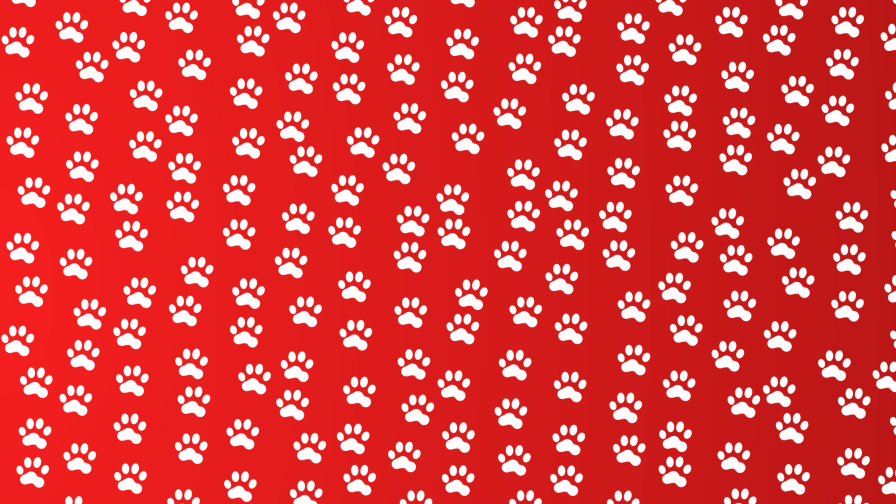
Reproduce this pattern procedurally as a Shadertoy shader.

```glsl
#define CELL vec2(0.108, 0.0955)
#define JITTER vec2(0.042, 0.035)
#define PAW_UNIT 0.00156
#define TOE_LEAN 0.3
#define TOE_FAN 0.26
#define PAD_BLEND 4.0
#define RED_BRIGHT vec3(0.965, 0.120, 0.120)
#define RED_DARK vec3(0.735, 0.088, 0.088)
#define PAW_WHITE vec3(1.0, 0.992, 0.992)

vec2 hash22(vec2 p) {
    vec3 q = fract(p.xyx * vec3(0.1031, 0.1030, 0.0973));
    q += dot(q, q.yzx + 33.33);
    return fract((q.xx + q.yz) * q.zy);
}

float smoothUnion(float a, float b, float k) {
    float h = max(k - abs(a - b), 0.0) / k;
    return min(a, b) - 0.25 * h * h * k;
}

float circle(vec2 p, vec2 center, float radius) {
    return length(p - center) - radius;
}

float ellipse(vec2 p, vec2 radii) {
    float scaled = length(p / radii);
    float slope = length(p / (radii * radii));
    return scaled * (scaled - 1.0) / max(slope, 1e-4);
}

// Signed distance to a paw about 40 units wide
float paw(vec2 p) {
    // Lobed main pad
    float d = circle(p, vec2(-2.0, -7.0), 7.5);
    d = smoothUnion(d, circle(p, vec2(-10.0, -9.7), 6.2), PAD_BLEND);
    d = smoothUnion(d, circle(p, vec2(8.0, -13.3), 6.7), PAD_BLEND);

    // Toes: center and radii, fanned from left to right
    vec4 toes[4] = vec4[4](
        vec4(-16.3, 2.3, 4.3, 5.7), vec4(-6.3, 12.0, 4.7, 6.8),
        vec4(5.8, 12.0, 4.8, 6.9), vec4(15.6, 2.8, 4.7, 6.2));
    for (int i = 0; i < 4; i++) {
        float angle = TOE_LEAN - TOE_FAN * float(i);
        float c = cos(angle), s = sin(angle);
        vec2 q = p - toes[i].xy;
        q = vec2(c * q.x + s * q.y, c * q.y - s * q.x);
        d = min(d, ellipse(q, toes[i].zw));
    }
    return d;
}

// Nearest paw on a jittered grid with staggered columns
float scatteredPaws(vec2 p) {
    float d = 1e3;
    float column = floor(p.x / CELL.x);
    for (int i = -1; i <= 1; i++) {
        float x = column + float(i);
        float stagger = 0.5 * mod(x, 2.0);
        float row = floor(p.y / CELL.y - stagger);
        for (int j = -1; j <= 1; j++) {
            vec2 id = vec2(x, row + float(j));
            vec2 center = (id + vec2(0.5, 0.5 + stagger)) * CELL;
            center += (hash22(id + 17.0) - 0.5) * JITTER;
            d = min(d, paw((p - center) / PAW_UNIT));
        }
    }
    return d * PAW_UNIT;
}

void mainImage(out vec4 fragColor, in vec2 fragCoord) {
    vec2 uv = fragCoord / iResolution.xy;
    vec2 p = fragCoord / iResolution.y;
    float pixel = 1.0 / iResolution.y;

    // Background brightest at the left edge
    float shade = length((uv - vec2(0.0, 0.42)) * vec2(1.0, 0.3));
    vec3 color = mix(RED_BRIGHT, RED_DARK, clamp(shade, 0.0, 1.0));

    // Paws with smooth edges
    float cover = smoothstep(0.75 * pixel, -0.75 * pixel, scatteredPaws(p));
    fragColor = vec4(mix(color, PAW_WHITE, cover), 1.0);
}
```
